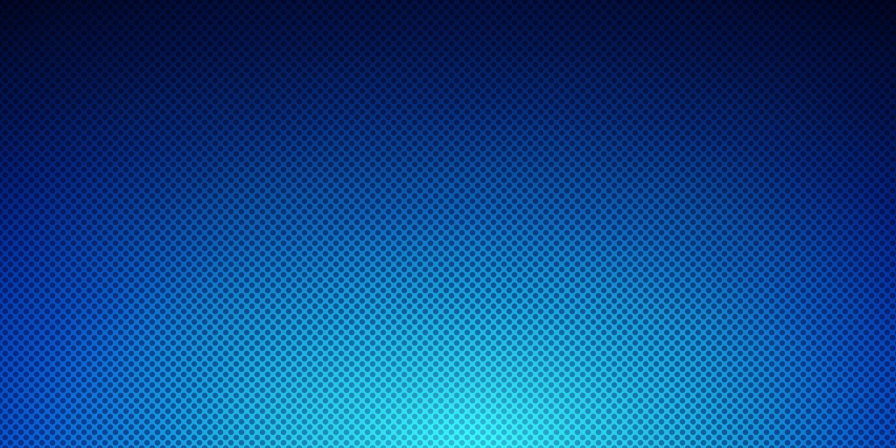
Reproduce this background procedurally as a WebGL 1 fragment shader.

```glsl
precision highp float;

uniform vec2 u_resolution;

// Cyan core through azure to midnight blue, by distance from the glow
vec3 glowRamp(float d) {
    vec3 color = mix(vec3(0.21, 0.87, 0.93), vec3(0.16, 0.75, 0.87), smoothstep(0.0, 0.17, d));
    color = mix(color, vec3(0.08, 0.54, 0.77), smoothstep(0.10, 0.36, d));
    color = mix(color, vec3(0.045, 0.34, 0.65), smoothstep(0.28, 0.56, d));
    color = mix(color, vec3(0.02, 0.15, 0.43), smoothstep(0.46, 0.80, d));
    color = mix(color, vec3(0.01, 0.06, 0.25), smoothstep(0.70, 1.00, d));
    return mix(color, vec3(0.0, 0.018, 0.12), smoothstep(0.94, 1.18, d));
}

// Coverage of round dots on a staggered grid
float dotScreen(vec2 p, float pitch, float radius) {
    vec2 diagonal = vec2(p.x + p.y, p.x - p.y) / pitch;
    vec2 cell = fract(diagonal) - 0.5;
    float blur = 0.75 * 1.4142 / (pitch * u_resolution.y);
    return 1.0 - smoothstep(radius - blur, radius + blur, length(cell));
}

void main() {
    vec2 p = gl_FragCoord.xy / u_resolution.y;
    float aspect = u_resolution.x / u_resolution.y;

    // Wide glow rising from the lower edge, tighter on the right
    float offset = (p.x / aspect - 0.53) * 2.0;
    float spread = offset < 0.0 ? 0.50 : 0.59;
    float d = length(vec2(offset * spread, p.y));
    vec3 color = glowRamp(d);

    // Deeper blue toward the lower sides
    float side = smoothstep(0.45, 1.05, abs(offset)) * (1.0 - smoothstep(0.2, 0.9, p.y));
    color += side * vec3(-0.015, -0.06, 0.06);

    // Dark dots with a bright net between them, softer in the core
    float dots = dotScreen(p, 0.0234375, 0.37);
    float contrast = mix(0.45, 1.0, smoothstep(0.0, 0.4, d));
    vec3 dotTint = mix(vec3(1.0), vec3(0.58, 0.66, 0.78), contrast);
    vec3 netTint = mix(vec3(1.0), vec3(1.28, 1.22, 1.13), contrast);
    color *= mix(netTint, dotTint, dots);

    gl_FragColor = vec4(clamp(color, 0.0, 1.0), 1.0);
}
```
